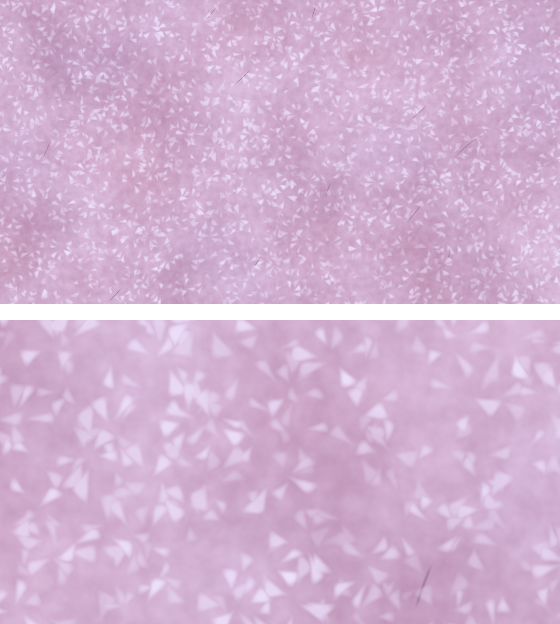
Top: the whole. Bottom: its middle third, enlarged.
A WebGL 2 fragment shader for this texture:

```glsl
#version 300 es
precision highp float;
// Draws soft pink skin strewn with pale rounded wedge glints and a few fine hairs.

uniform vec2 u_resolution;
out vec4 fragColor;

const float TAU = 6.2831853;
const vec3 SKIN_DARK = vec3(0.740, 0.572, 0.705);
const vec3 SKIN_LIGHT = vec3(0.852, 0.728, 0.855);
const vec3 GLINT = vec3(0.925, 0.880, 0.990);
const vec3 HAIR = vec3(0.56, 0.42, 0.56);

vec3 hash3(vec2 cell) {
    vec3 h = fract(cell.xyx * vec3(0.1031, 0.1030, 0.0973));
    h += dot(h, h.yxz + 33.33);
    return fract((h.xxy + h.yzz) * h.zyx);
}

float cornerSlope(vec2 cell, vec2 offset) {
    float angle = TAU * hash3(cell).x;
    return dot(vec2(cos(angle), sin(angle)), offset);
}

// Gradient noise, roughly -0.7 to 0.7
float gradientNoise(vec2 p) {
    vec2 cell = floor(p);
    vec2 f = fract(p);
    vec2 blend = f * f * f * (f * (f * 6.0 - 15.0) + 10.0);
    vec2 e = vec2(1.0, 0.0);
    float low = mix(cornerSlope(cell, f), cornerSlope(cell + e, f - e), blend.x);
    float high = mix(cornerSlope(cell + e.yx, f - e.yx), cornerSlope(cell + 1.0, f - 1.0), blend.x);
    return mix(low, high, blend.y);
}

float fractalNoise(vec2 p) {
    float sum = 0.0;
    float weight = 0.6;
    for (int octave = 0; octave < 3; octave++) {
        sum += weight * gradientNoise(p);
        p = p * 2.03 + 17.7;
        weight *= 0.5;
    }
    return sum;
}

vec2 turn(vec2 p, float angle) {
    float c = cos(angle), s = sin(angle);
    return vec2(c * p.x + s * p.y, c * p.y - s * p.x);
}

float roundedMax(float a, float b, float radius) {
    float h = max(radius - abs(a - b), 0.0) / radius;
    return max(a, b) + 0.25 * h * h * radius;
}

// Wedge with its tip at the origin, a slanted far edge and rounded corners
float wedgeDistance(vec2 p, float len, float halfWidth, float slant, float radius) {
    float slope = halfWidth / len;
    float across = sqrt(p.y * p.y + 0.06 * radius * radius);
    float side = (across - slope * p.x) * inversesqrt(1.0 + slope * slope);
    return roundedMax(side, p.x + slant * p.y - len, radius);
}

// Wedges fanned around one jittered hub per cell; returns the brightest
float glintFans(vec2 p, float pitch, int count, float size, float soft, float seed) {
    vec2 home = floor(p / pitch);
    float brightest = 0.0;
    for (int j = -1; j <= 1; j++)
    for (int i = -1; i <= 1; i++) {
        vec2 cell = home + vec2(i, j);
        vec2 hub = (cell + hash3(cell + seed).xy) * pitch;
        for (int k = 0; k < count; k++) {
            vec3 r = hash3(cell + seed + 19.7 * float(k + 1));
            vec3 s = hash3(cell - seed + 41.3 * float(k + 1));
            float angle = TAU * (float(k) + r.x) / float(count);
            vec2 q = turn(p - hub, angle);
            q.x -= size * mix(0.1, 0.85, r.y);
            q = turn(q, 1.3 * (s.x - 0.5));
            float len = size * mix(0.65, 1.2, r.z);
            float halfWidth = size * mix(0.20, 0.42, s.y);
            float d = wedgeDistance(q, len, halfWidth, 1.0 * (s.x - 0.5), 0.3 * size);
            float level = step(0.34, s.z) * mix(0.1, 1.0, s.z);
            brightest = max(brightest, level * smoothstep(soft, -soft, d));
        }
    }
    return brightest;
}

// Sparse, slightly bent strands leaning up to the right
float hairStrands(vec2 p, float pitch, float soft) {
    vec2 home = floor(p / pitch);
    float cover = 0.0;
    for (int j = -1; j <= 1; j++)
    for (int i = -1; i <= 1; i++) {
        vec2 cell = home + vec2(i, j);
        vec3 r = hash3(cell + 73.0);
        vec3 s = hash3(cell + 131.0);
        vec2 q = turn(p - (cell + r.xy) * pitch, mix(0.7, 1.3, r.z));
        float halfLength = mix(0.025, 0.06, s.x);
        q.y -= 3.0 * (s.y - 0.5) * q.x * q.x;
        float taper = smoothstep(halfLength, 0.4 * halfLength, abs(q.x));
        cover = max(cover, step(0.62, s.z) * taper * smoothstep(soft, 0.0, abs(q.y)));
    }
    return cover;
}

void main() {
    vec2 p = gl_FragCoord.xy / u_resolution.y;
    float soft = max(0.0028, 0.8 / u_resolution.y);

    // Skin: broad patches, blotches and fine relief
    float broad = fractalNoise(p * 2.3 + 5.0);
    float blotch = fractalNoise(p * 9.0 + 31.0);
    float relief = fractalNoise(p * 42.0 + 60.0);
    float tone = 0.61 + 1.0 * broad + 0.55 * blotch + 0.55 * relief;
    vec3 color = mix(SKIN_DARK, SKIN_LIGHT, clamp(tone, -0.1, 1.1));
    color += gradientNoise(p * 3.1 + 80.0) * vec3(0.022, 0.004, -0.022);
    color = mix(color, HAIR, 0.6 * hairStrands(p, 0.28, soft));

    // Glints: fans first, then strays between them
    float fans = glintFans(p, 0.076, 7, 0.027, soft, 7.0);
    float strays = glintFans(p + 0.03, 0.048, 2, 0.022, soft, 53.0);
    float patchiness = clamp(0.9 + 0.9 * blotch + 0.6 * broad, 0.4, 1.0);
    color = mix(color, GLINT, patchiness * max(fans, 0.85 * strays));

    fragColor = vec4(color, 1.0);
}
```
